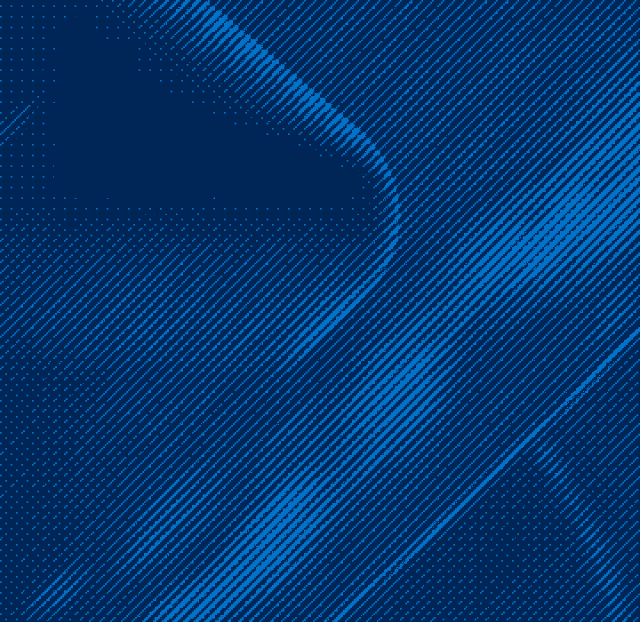
Reproduce this background procedurally as a Shadertoy shader.

```glsl
#define DARK vec3(0.0, 0.148, 0.342)
#define BRIGHT vec3(0.006, 0.45, 0.79)
#define CELLS 360.0        // dither cells across the canvas
#define TILE 6.0           // cells per dither tile
#define SAMPLES 3          // edge smoothing samples per axis
#define BASE_TONE 0.18
#define MAX_TONE 0.74
#define STREAK 0.5         // strength of the diagonal streaks
#define CORNER_RADIUS 0.195

vec2 hashGradient(vec2 cell) {
    float h = fract(sin(dot(cell, vec2(127.1, 311.7))) * 43758.5);
    return vec2(cos(h * 6.2832), sin(h * 6.2832));
}

float gradientNoise(vec2 p) {
    vec2 i = floor(p), f = fract(p);
    vec2 u = f * f * f * (f * (f * 6.0 - 15.0) + 10.0);
    vec2 e = vec2(0.0, 1.0);
    float low = mix(dot(hashGradient(i), f),
                    dot(hashGradient(i + e.yx), f - e.yx), u.x);
    float high = mix(dot(hashGradient(i + e.xy), f - e.xy),
                     dot(hashGradient(i + e.yy), f - e.yy), u.x);
    return mix(low, high, u.y);
}

// Soft ellipse; the angle in degrees rises to the right
float glow(vec2 p, vec2 center, vec2 halfSize, float degrees) {
    float a = radians(degrees);
    vec2 along = vec2(cos(a), -sin(a));
    vec2 q = p - center;
    q = vec2(dot(q, along), dot(q, vec2(-along.y, along.x))) / halfSize;
    return exp(-pow(dot(q, q), 1.5));
}

// Signed distance to the rounded corner, negative inside
float cornerDistance(vec2 p) {
    vec2 sides = vec2(dot(p - vec2(0.469, 0.124), vec2(0.645, -0.764)),
                      dot(p - vec2(0.501, 0.534), vec2(0.707, 0.707)));
    vec2 u = sides + CORNER_RADIUS;
    return min(max(u.x, u.y), 0.0) + length(max(u, 0.0)) - CORNER_RADIUS;
}

float diagonalBands(vec2 p) {
    float t = 0.42 * glow(p, vec2(1.0, 0.24), vec2(0.21, 0.105), 52.0);
    t += 0.42 * glow(p, vec2(0.80, 0.39), vec2(0.12, 0.065), 42.0);
    t += 0.15 * glow(p, vec2(0.91, 0.37), vec2(0.10, 0.06), 35.0);
    t += 0.46 * glow(p, vec2(0.622, 0.615), vec2(0.145, 0.065), 64.0);
    t += 0.50 * glow(p, vec2(0.436, 0.835), vec2(0.125, 0.055), 54.0);
    t += 0.50 * glow(p, vec2(0.287, 0.965), vec2(0.09, 0.04), 42.0);
    t += 0.22 * glow(p, vec2(0.265, 0.81), vec2(0.10, 0.04), 46.0);
    t += 0.14 * glow(p, vec2(0.45, 0.70), vec2(0.08, 0.04), 50.0);
    t += 0.28 * glow(p, vec2(0.09, 0.925), vec2(0.055, 0.022), 42.0);
    t += 0.16 * glow(p, vec2(0.965, 0.485), vec2(0.06, 0.022), 48.0);
    return t;
}

// Lightness field; p has its origin at the top left, in canvas widths
float toneAt(vec2 p) {
    float d = cornerDistance(p);

    // Ground outside the corner, dimmer toward the lower left
    float ground = mix(0.06, BASE_TONE, smoothstep(0.02, 0.27, p.x));
    ground += 0.03 * glow(p, vec2(0.75, 0.2), vec2(0.25, 0.12), 45.0);

    // Thin line with a dim field and a side ridge below it
    float lineY = 0.515 + (1.0 - p.x) * (0.948 + 0.15 * (p.x - 0.52));
    float lineD = (p.y - lineY) * 0.72;
    float below = smoothstep(0.0, 0.03, lineD);
    ground -= below * (0.04 + 0.07 * glow(p, vec2(0.77, 0.86), vec2(0.17, 0.12), 45.0));
    ground += 0.42 * exp(-pow(lineD / 0.0065, 2.0));
    float s = (p.y - 0.69) / 0.25;
    float ridgeX = 0.84 + 0.17 * s - 0.05 * s * s;
    ground += 0.19 * below * exp(-pow((p.x - ridgeX) / 0.018, 2.0));

    // Hollow inside the corner and its glowing rim
    float inside = 0.26 * smoothstep(0.28, 0.51, p.y) * mix(0.5, 1.0, smoothstep(0.0, 0.2, p.x));
    inside += 0.03 * smoothstep(0.16, 0.0, p.x);
    inside += 0.12 * glow(p, vec2(0.02, 0.195), vec2(0.05, 0.015), 45.0);
    float rimWidth = 0.017 + 0.031 * smoothstep(0.05, 0.2, abs(p.y - 0.34));
    float rimPeak = mix(0.82, 0.42, smoothstep(0.2, 0.48, p.y));
    inside += rimPeak * exp(-pow(max(-d, 0.0) / rimWidth, 1.25));

    float outside = max(smoothstep(-0.003, 0.003, d), smoothstep(0.49, 0.6, p.y));
    float tone = mix(inside, ground, outside) + diagonalBands(p);

    // Streaks stretched along the diagonal
    vec2 q = vec2(p.x - p.y, p.x + p.y);
    float streak = gradientNoise(q * vec2(5.0, 38.0)) + 0.6 * gradientNoise(q * vec2(11.0, 75.0));
    return clamp(tone * (1.0 + STREAK * streak), 0.0, MAX_TONE);
}

// Ordered threshold: dots join into diagonal lines, which then thicken
float threshold(vec2 cell) {
    float halfTile = 0.5 * TILE;
    float across = mod(cell.x + cell.y, TILE) - halfTile;
    float rank = min(2.0 * abs(across) - step(0.5, across), TILE - 1.0);
    float c = mod(cell.x, TILE);
    float order = mod(c, halfTile) * 2.0 + floor(c / halfTile);
    return (rank * TILE + order + 0.5) / (TILE * TILE);
}

void mainImage(out vec4 fragColor, in vec2 fragCoord) {
    float ink = 0.0;
    vec2 p = vec2(fragCoord.x, iResolution.y - fragCoord.y) / iResolution.x;
    float tone = toneAt(p);
    for (int j = 0; j < SAMPLES; j++)
    for (int i = 0; i < SAMPLES; i++) {
        vec2 offset = (vec2(i, j) + 0.5) / float(SAMPLES) - 0.5;
        vec2 cell = floor((p + offset / iResolution.x) * CELLS);
        ink += step(threshold(cell), tone);
    }
    fragColor = vec4(mix(DARK, BRIGHT, ink / float(SAMPLES * SAMPLES)), 1.0);
}
```
